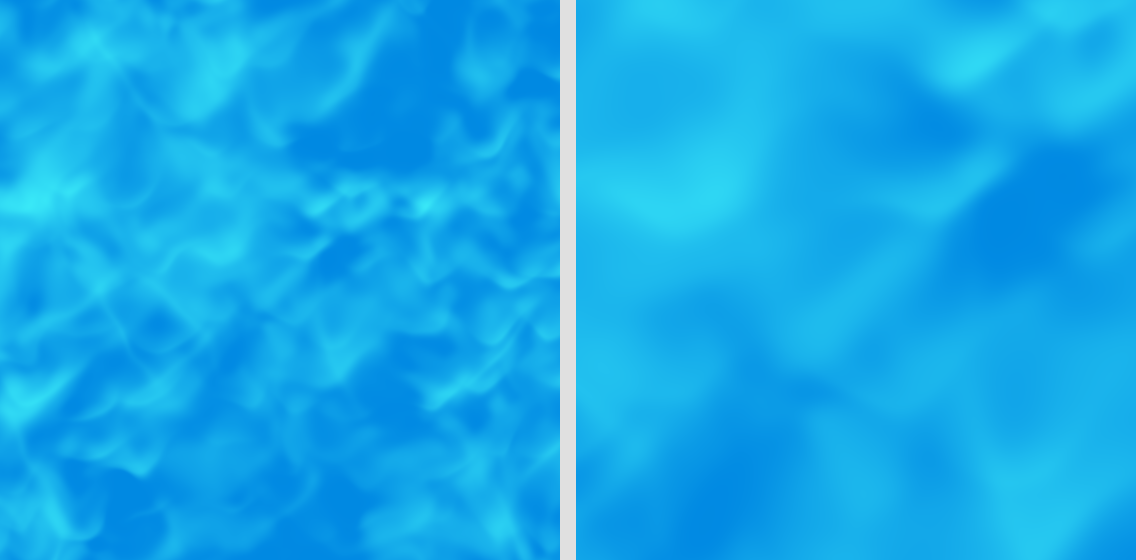
Left: the whole. Right: its middle third, enlarged.
Write a WebGL 1 fragment shader that draws this texture.

```glsl
precision highp float;

uniform vec2 u_resolution;

float hash(vec2 p) {
  vec3 q = fract(p.xyx * vec3(0.1031, 0.1030, 0.0973));
  q += dot(q, q.yzx + 33.33);
  return fract((q.x + q.y) * q.z);
}

float noise(vec2 p) {
  vec2 cell = floor(p);
  vec2 f = fract(p);
  f = f * f * f * (f * (f * 6.0 - 15.0) + 10.0);
  float bottom = mix(hash(cell), hash(cell + vec2(1.0, 0.0)), f.x);
  float top = mix(hash(cell + vec2(0.0, 1.0)), hash(cell + vec2(1.0)), f.x);
  return mix(bottom, top, f.y);
}

vec2 rotate(vec2 p, float angle) {
  float c = cos(angle);
  float s = sin(angle);
  return vec2(c * p.x + s * p.y, c * p.y - s * p.x);
}

// Bright line where the noise crosses its middle value
float ridge(vec2 p) {
  float offset = (noise(p) - 0.5) * 7.0;
  return 1.0 / (1.0 + offset * offset);
}

// Scattered cups of light: crisp below, fading upwards
float crescents(vec2 p, float seed) {
  vec2 cell = floor(p);
  float light = 0.0;
  for (int j = -1; j <= 1; j++) {
    for (int i = -1; i <= 1; i++) {
      vec2 id = cell + vec2(float(i), float(j));
      vec2 key = id + seed;
      vec2 jitter = vec2(hash(key + 3.7), hash(key + 8.1)) - 0.5;
      vec2 d = p - id - 0.5 - jitter * 0.5;
      d = rotate(d, (hash(key + 21.3) - 0.35) * 0.7);
      float curve = 0.8 * (sqrt(d.x * d.x + 0.03) - 0.17);
      float above = d.y - curve;
      float width = mix(0.09, 0.19, smoothstep(-0.06, 0.12, above));
      float along = d.x - 0.08;
      float glow = exp(-above * above / (width * width) - along * along / 0.14);
      light += glow * mix(0.4, 1.1, hash(key + 14.9));
    }
  }
  return light;
}

void main() {
  vec2 uv = gl_FragCoord.xy / min(u_resolution.x, u_resolution.y);

  // Bend the surface at two scales
  vec2 bend = vec2(noise(uv * 5.0), noise(uv * 5.0 + 17.0)) - 0.5;
  vec2 ripple = vec2(noise(uv * 15.0 + 41.0), noise(uv * 15.0 + 67.0)) - 0.5;
  vec2 water = uv + bend * 0.06 + ripple * 0.026;

  // Broad swell and streaks rising and falling to the right
  vec2 rising = rotate(water, 0.7);
  vec2 falling = rotate(water, -1.05);
  float light = -0.53;
  light += 0.56 * noise(uv * 3.4 + 5.0);
  light += 0.25 * ridge(rising * vec2(4.5, 9.0) + 30.0);
  light += 0.20 * ridge(falling * vec2(4.5, 9.0) + 70.0);
  light += 0.26 * noise(rising * vec2(9.0, 15.0) + 50.0);

  // Cups of light, with clusters of small ripples
  float cluster = smoothstep(0.3, 0.7, noise(uv * 5.0 + 90.0));
  light += 0.52 * crescents(water * 3.9 + 2.3, 11.0);
  light += 0.44 * crescents(water * 8.5 + 6.1, 47.0) * mix(0.4, 1.0, cluster);
  light += 0.34 * noise(water * 18.0 + 12.0);
  light += 0.34 * (noise(falling * 30.0 + 25.0) - 0.5) * mix(0.3, 1.0, cluster);

  // Soft floor for the deep water, gentle shoulder for the highlights
  light = 0.5 * (light + sqrt(light * light + 0.004));
  light = min(light, 1.3);
  light -= 0.15 * light * light;

  vec3 deepBlue = vec3(0.0, 0.535, 0.887);
  vec3 brightCyan = vec3(0.23, 0.92, 0.972);
  gl_FragColor = vec4(mix(deepBlue, brightCyan, min(light, 1.0)), 1.0);
}
```
